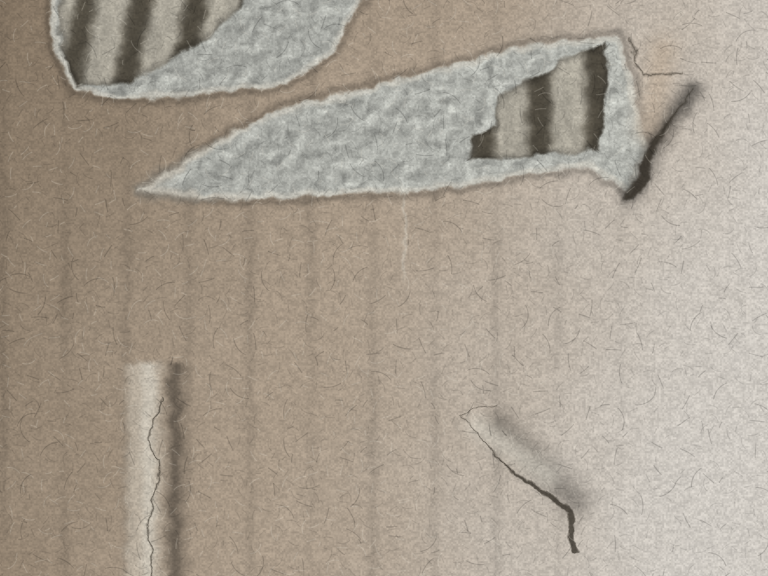
This texture is drawn by a Shadertoy shader. Its source:

```glsl
// Worn corrugated cardboard: two torn patches baring pulp and flutes, plus creases.
// Tears are noise-warped polygon distances, cracks are polyline distances,
// and the paper is a colour ramp with faint flutes, grain and scattered fibres.
const vec3 CARD_DARK = vec3(.51, .45, .38);
const vec3 CARD_MID = vec3(.66, .60, .53);
const vec3 CARD_PALE = vec3(.81, .79, .76);
const vec3 PULP = vec3(.67, .675, .65);
const vec3 FLUTE_LIGHT = vec3(.66, .64, .59);
const vec3 FLUTE_DARK = vec3(.31, .29, .25);
const vec3 CRACK = vec3(.22, .20, .17);
const vec3 FRAY = vec3(.83, .81, .76);
const float FLUTE_PERIOD = .107, GRAIN = .13, EDGE_WARP = .018, TAU = 6.28319;
const int SIDES = 10, BENDS = 5;

// Outlines in units of canvas height
const vec2 TEAR_TOP[SIDES] = vec2[](vec2(.085,1.02), vec2(.095,.92), vec2(.125,.844),
    vec2(.208,.826), vec2(.347,.835), vec2(.495,.854), vec2(.564,.896), vec2(.599,.948),
    vec2(.642,1.02), vec2(.35,1.04));
const vec2 HOLE_TOP[SIDES] = vec2[](vec2(.1,1.02), vec2(.105,.92), vec2(.13,.848),
    vec2(.225,.858), vec2(.278,.882), vec2(.33,.917), vec2(.373,.944), vec2(.417,.99),
    vec2(.434,1.03), vec2(.25,1.04));
const vec2 TEAR_LONG[SIDES] = vec2[](vec2(.243,.67), vec2(.347,.736), vec2(.477,.806),
    vec2(.92,.922), vec2(1.076,.939), vec2(1.125,.74), vec2(1.09,.661), vec2(1.024,.714),
    vec2(.729,.667), vec2(.365,.653));
const vec2 HOLE_LONG[SIDES] = vec2[](vec2(.816,.722), vec2(.819,.766), vec2(.858,.783),
    vec2(.868,.84), vec2(.955,.878), vec2(.965,.892), vec2(1.052,.927), vec2(1.054,.844),
    vec2(1.036,.74), vec2(.903,.726));
const vec2 FLAP_EDGE[BENDS] = vec2[](vec2(1.2,.84), vec2(1.155,.78), vec2(1.128,.735),
    vec2(1.117,.69), vec2(1.09,.66));
const vec2 RIDGE_CRACK[BENDS] = vec2[](vec2(.281,.31), vec2(.26,.236), vec2(.277,.18),
    vec2(.257,.1), vec2(.267,-.01));
const vec2 GASH[BENDS] = vec2[](vec2(.8,.278), vec2(.865,.2), vec2(.929,.158),
    vec2(.99,.111), vec2(.995,.045));

float hash(vec2 c) {
    vec3 q = fract(c.xyx * .1031);
    q += dot(q, q.yzx + 33.33);
    return fract((q.x + q.y) * q.z);
}
float noise(vec2 p) {
    vec2 i = floor(p), f = fract(p);
    f *= f * (3. - 2. * f);
    return mix(mix(hash(i), hash(i + vec2(1, 0)), f.x),
               mix(hash(i + vec2(0, 1)), hash(i + 1.), f.x), f.y);
}
float fbm(vec2 p) {
    float sum = 0., amp = .5;
    for (int i = 0; i < 4; i++) { sum += amp * noise(p); p = p * 2.03 + 17.; amp *= .5; }
    return sum - .47;
}
float segment(vec2 p, vec2 a, vec2 b) {
    vec2 e = b - a;
    return length(p - a - e * clamp(dot(p - a, e) / dot(e, e), 0., 1.));
}
float polyline(vec2 p, vec2 v[BENDS]) {
    float d = 9.;
    for (int i = 1; i < BENDS; i++) d = min(d, segment(p, v[i - 1], v[i]));
    return d;
}
float polygon(vec2 p, vec2 v[SIDES]) {
    float d = 9., side = 1.;
    for (int i = 0; i < SIDES; i++) {
        vec2 a = v[i], b = v[(i + 1) % SIDES], e = b - a, w = p - a;
        d = min(d, segment(p, a, b));
        bvec3 c = bvec3(p.y >= a.y, p.y < b.y, e.x * w.y > e.y * w.x);
        if (all(c) || !any(c)) side = -side;
    }
    return side * d;
}
float glow(float d, float width) { return exp(-d * d / (width * width)); }
float cover(float d, float soft) { return 1. - smoothstep(-soft, soft, d); }

// Short, randomly turned and bent strokes, one per cell at most
float fibres(vec2 p, float cells, float seed) {
    vec2 g = p * cells;
    float ink = 0.;
    for (int k = 0; k < 9; k++) {
        vec2 c = floor(g) + vec2(k % 3, k / 3) - 1., s = c + seed;
        float r = hash(s), turn = TAU * hash(s + 40.);
        vec2 q = mat2(cos(turn), sin(turn), -sin(turn), cos(turn)) * (g - c - vec2(r, hash(s + 80.)));
        q.y += (r - .5) * 1.5 * q.x * q.x;
        float d = length(vec2(max(abs(q.x) - .1 - .35 * r, 0.), q.y)) / cells;
        ink = max(ink, cover(d - .0008, .0016) * step(.35, hash(s + 120.)));
    }
    return ink;
}

void mainImage(out vec4 fragColor, in vec2 fragCoord) {
    vec2 p = fragCoord / iResolution.y;
    vec2 w = p + EDGE_WARP * vec2(fbm(p * 45.), fbm(p * 45. + 60.));
    float soft = max(.0025, 1. / iResolution.y);

    // Card: light ramp, faint flutes and a centre crease
    float ramp = .24 + dot(p, vec2(.7, -.22)) + .16 * fbm(p * 5.);
    vec3 col = mix(CARD_DARK, CARD_MID, smoothstep(-.1, .6, ramp));
    col = mix(col, CARD_PALE, smoothstep(.5, 1.12, ramp));
    float rib = (fract((w.x - .1126) / FLUTE_PERIOD + .5) - .5) * FLUTE_PERIOD;
    col *= 1. - .1 * glow(rib, .009) * cover(p.x - 1., .2) * noise(p * vec2(9, 4));
    col = mix(col, FRAY, .4 * glow(w.x - .702, .003) * cover(abs(p.y - .59) - .07, .02));

    // Left ridge with its broken skin
    float ridge = cover(w.y - .37, .008);
    col = mix(col, FRAY, ridge * (.75 * glow(w.x - .258, .021) + .3 * glow(w.x - .228, .012)));
    col *= 1. - ridge * .35 * glow(w.x - .304, .015);
    col = mix(col, CRACK, .75 * cover(polyline(w, RIDGE_CRACK) - .001, soft));

    // Diagonal gash: shaded bulge, pale lip, dark split
    col *= 1. - .25 * glow(segment(p, vec2(.87, .26), vec2(1, .13)), .028);
    col = mix(col, FRAY, .55 * glow(segment(p, vec2(.83, .26), vec2(.95, .175)), .022));
    float split = min(polyline(w, GASH) - .005 * smoothstep(.8, 1., p.x),
                      segment(w, vec2(.797, .28), vec2(.86, .297)));
    col = mix(col, CRACK, .8 * cover(split, soft));

    // Torn pulp with relief, frayed rim and flute holes
    float tear = min(polygon(w, TEAR_TOP), polygon(w, TEAR_LONG));
    float fade = mix(.025, .004, smoothstep(.25, .45, p.x + step(.8, p.y)));
    float relief = fbm(w * 55.) - fbm(w * 55. + vec2(-.4, .5));
    col *= 1. - .2 * glow(tear - .006, .007);
    col = mix(col, PULP * (.93 + .1 * p.x + .45 * relief), cover(tear, fade));
    col = mix(col, FRAY, .55 * glow(tear + .004, .005));
    float top = polygon(w, HOLE_TOP), hole = min(top, polygon(w, HOLE_LONG));
    float phase = top == hole ? (w.x - .2 * w.y + .05) / .096 : (w.x - .837) / .1;
    vec3 flute = mix(FLUTE_DARK, FLUTE_LIGHT, smoothstep(0., .75, .5 - .5 * cos(TAU * phase)));
    col = mix(col, flute * (1. + .25 * fbm(p * vec2(60, 25)) - .25 * glow(hole, .008)), cover(hole, .004));

    // Lifted flap at the right end
    col = mix(col, CARD_MID * 1.1, .7 * glow(segment(p, vec2(1.15, .91), vec2(1.13, .78)), .028));
    float flap = polyline(w, FLAP_EDGE);
    col *= 1. - .45 * glow(flap, .018);
    float fold = min(segment(w, vec2(1.094, .934), vec2(1.113, .868)), segment(w, vec2(1.113, .868), vec2(1.18, .875)));
    col = mix(col, CRACK, .8 * cover(min(flap - .009 * cover(p.y - .77, .08), fold - .001), .004));

    // Fibres, pale flecks and fine grain
    col *= 1. - .17 * fibres(p, 24., 3.) - .1 * fibres(p, 45., 211.);
    col = mix(col, FRAY, .25 * fibres(p, 38., 377.));
    col *= 1. + GRAIN * (noise(p * 330.) - .5 + fbm(p * vec2(90, 130)));
    fragColor = vec4(clamp(col, 0., 1.), 1);
}
```
